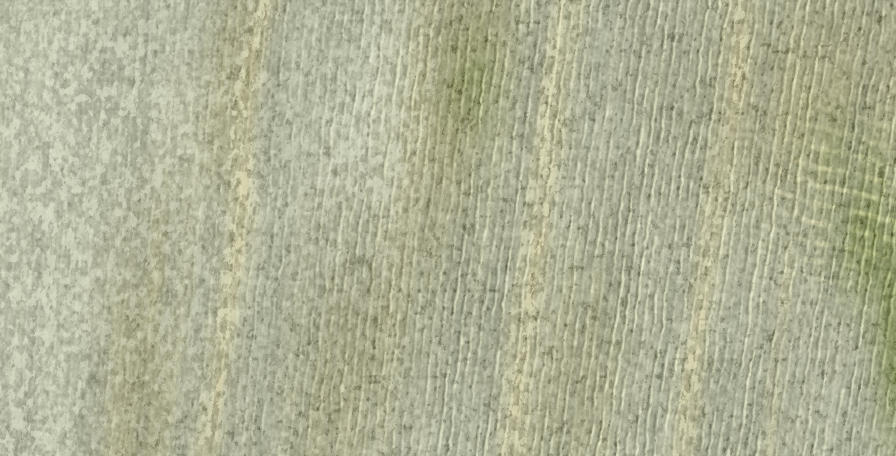
Reproduce this texture procedurally as a Shadertoy shader.

```glsl
// Weathered field of about ninety fine, leaning crop rows, seen from above.
// Rows follow a sheared coordinate; broad tints, straw bands, pale flecks and
// dark pits come from soft blots and value noise stretched along the rows.

float hash(vec2 p) {
    vec3 q = fract(p.xyx * vec3(0.1031, 0.1030, 0.0973));
    q += dot(q, q.yzx + 33.33);
    return fract((q.x + q.y) * q.z);
}

float noise(vec2 p) {
    vec2 i = floor(p), f = fract(p);
    f = f * f * (3.0 - 2.0 * f);
    return mix(mix(hash(i), hash(i + vec2(1, 0)), f.x),
               mix(hash(i + vec2(0, 1)), hash(i + vec2(1, 1)), f.x), f.y);
}

float fbm(vec2 p) {
    float sum = 0.0, amp = 0.53;
    for (int i = 0; i < 4; i++) {
        sum += amp * noise(p);
        p = mat2(1.6, 1.2, -1.2, 1.6) * p + 17.3;
        amp *= 0.5;
    }
    return sum;
}

// Soft elliptical area of influence
float blot(vec2 p, vec2 centre, vec2 radius) {
    vec2 q = (p - centre) / radius;
    return exp(-dot(q, q));
}

// Straw band along the rows, wavering in place and strength
float strawBand(vec2 s, float centre, float width) {
    float waver = 0.03 * (noise(vec2(s.y * 4.0, centre * 9.0)) - 0.5);
    float d = (s.x - centre - waver) / width;
    return exp(-d * d) * (0.5 + 0.7 * noise(vec2(s.x * 60.0, s.y * 7.0)));
}

void mainImage(out vec4 fragColor, in vec2 fragCoord) {
    vec2 p = fragCoord / iResolution.y;
    p.x *= 1.969 * iResolution.y / iResolution.x;

    // Row space: x across the rows, y along them; the lean grows to the right
    vec2 s = vec2(p.x + (0.08 + 0.045 * p.x) * (1.0 - p.y), p.y);
    float streak = fbm(vec2(s.x * 30.0, s.y * 2.5));
    float cloud = fbm(s * vec2(7.0, 3.0) + 5.0);
    float grain = fbm(p * vec2(125.0, 105.0));

    // Broad ground tints
    vec3 col = vec3(0.672, 0.685, 0.59);
    float pale = blot(p, vec2(0.15, 0.75), vec2(0.42, 0.45))
               + blot(p, vec2(0.02, 0.10), vec2(0.20, 0.35))
               + 0.7 * blot(s, vec2(0.86, 0.75), vec2(0.13, 0.45))
               + 0.4 * blot(s, vec2(0.49, 0.15), vec2(0.07, 0.30));
    pale = min(pale, 1.0);
    col = mix(col, vec3(0.75, 0.765, 0.68), 0.7 * pale);

    float olive = 0.8 * blot(s, vec2(0.39, 0.20), vec2(0.10, 0.42))
                + 0.8 * blot(s, vec2(0.53, 0.85), vec2(0.06, 0.30))
                + 0.8 * blot(s, vec2(0.85, 0.20), vec2(0.12, 0.35))
                + 0.9 * blot(s, vec2(1.03, 0.85), vec2(0.12, 0.40))
                + 0.6 * blot(s, vec2(1.38, 0.15), vec2(0.10, 0.30))
                + 0.8 * blot(p, vec2(1.82, 0.78), vec2(0.30, 0.28));
    olive *= 0.3 + 1.2 * streak;
    col = mix(col, vec3(0.62, 0.60, 0.44), clamp(0.65 * olive, 0.0, 0.8));

    float green = 0.5 * blot(p, vec2(1.04, 0.82), vec2(0.07, 0.13))
                + 0.8 * blot(p, vec2(1.90, 0.48), vec2(0.08, 0.13))
                + 0.9 * blot(p, vec2(1.97, 0.24), vec2(0.05, 0.20))
                + 0.4 * blot(p, vec2(1.86, 0.66), vec2(0.10, 0.10));
    green *= 0.2 + 1.1 * streak;
    col = mix(col, vec3(0.47, 0.52, 0.30), clamp(green, 0.0, 0.7));

    // Streaks along the rows and mottled soil
    col += 0.13 * (streak - 0.5) * vec3(1.0, 0.98, 0.88);
    col += 0.05 * (cloud - 0.5);

    // Straw bands
    float straw = strawBand(s, 0.57, 0.030)
                + strawBand(s, 1.245, 0.038)
                + strawBand(s, 1.64, 0.030)
                + 0.7 * strawBand(s, 1.83, 0.016) * smoothstep(0.55, 0.35, p.y)
                + 0.25 * strawBand(s, 0.95, 0.025);
    col = mix(col, vec3(0.76, 0.73, 0.565), clamp(0.5 * straw, 0.0, 0.7));

    // Crop rows: a thin, broken lit ridge with a shaded furrow beside it
    float jitter = noise(s * vec2(18.0, 14.0)) + 0.6 * noise(s * vec2(70.0, 60.0));
    float row = s.x / 0.0215 + 0.35 * (jitter - 0.8);
    float f = fract(row), id = floor(row);
    float wear = smoothstep(0.25, 0.65, noise(vec2(id * 3.7, s.y * 24.0)));
    float strength = (0.3 + 0.7 * smoothstep(0.25, 1.1, p.x))
                   * (0.55 + 0.45 * hash(vec2(id, 7.0))) * (0.35 + 0.65 * wear);
    float ridge = smoothstep(0.20, 0.03, abs(f - 0.58));
    float furrow = smoothstep(0.20, 0.03, abs(f - 0.28));
    col += strength * (0.17 * ridge * vec3(1.0, 0.98, 0.88) - 0.11 * furrow);

    // Faint wheel tracks crossing the rows on the right
    float track = fract((p.y + 0.28 * p.x) / 0.042 + 0.5 * noise(p * 9.0));
    float crossing = blot(p, vec2(1.86, 0.56), vec2(0.20, 0.20));
    col += 0.18 * crossing * smoothstep(0.22, 0.04, abs(track - 0.5))
         * noise(p * 60.0) * vec3(1.0, 0.92, 0.74);

    // Grain, pale dry flecks and small dark pits
    col += 0.24 * (grain - 0.5);
    float fleck = fbm(s * vec2(85.0, 60.0) + 40.0);
    float cover = clamp(0.75 * pale + 0.95 * straw + 0.25 * cloud, 0.0, 1.0);
    col = mix(col, vec3(0.87, 0.88, 0.79) - straw * vec3(0.0, 0.02, 0.08),
              0.75 * cover * smoothstep(0.52, 0.64, fleck));
    float pit = smoothstep(0.62, 0.76, fbm(s * vec2(100.0, 80.0) + 90.0));
    col -= 0.13 * pit * (1.0 - 0.6 * pale);

    fragColor = vec4(clamp(col, 0.0, 1.0), 1.0);
}
```
